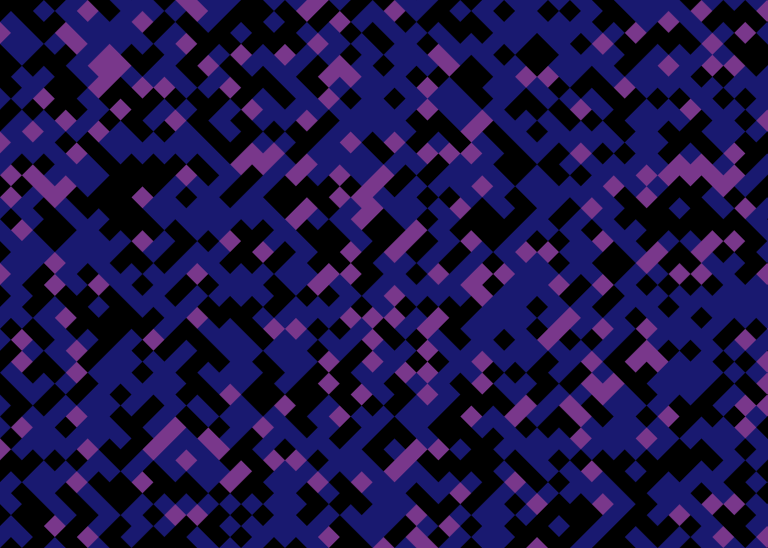
Reproduce this pattern procedurally as a Shadertoy shader.

```glsl
#define DIAMONDS_PER_HEIGHT 25.0
#define BLUE_SHARE 0.455
#define PURPLE_SHARE 0.135
#define EDGE_PIXELS 1.1
#define BLACK vec3(0.0)
#define BLUE vec3(0.098, 0.098, 0.439)
#define PURPLE vec3(0.475, 0.216, 0.545)
#define SEED 71u

// Integer hash of a cell, from 0 to 1
float hashCell(ivec2 cell) {
    uvec2 q = uvec2(cell + 4096);
    uint h = q.x * 1597334677u ^ q.y * 3812015801u ^ SEED * 2654435769u;
    h = (h ^ (h >> 16)) * 2146121005u;
    h = (h ^ (h >> 15)) * 2221713035u;
    h ^= h >> 16;
    return float(h >> 8) / 16777216.0;
}

// Each cell independently draws one of the three colours
vec3 cellColor(ivec2 cell) {
    float pick = hashCell(cell);
    if (pick < PURPLE_SHARE) return PURPLE;
    return pick < PURPLE_SHARE + BLUE_SHARE ? BLUE : BLACK;
}

void mainImage(out vec4 fragColor, in vec2 fragCoord) {
    // Square grid turned by 45 degrees; a diamond is one unit wide
    float scale = DIAMONDS_PER_HEIGHT / iResolution.y;
    vec2 uv = fragCoord * scale;
    vec2 grid = vec2(uv.x + uv.y, uv.x - uv.y) - 0.5;

    // Blend the four nearest cells across a thin edge
    ivec2 cell = ivec2(floor(grid));
    float edgeWidth = EDGE_PIXELS * sqrt(2.0) * scale;
    vec2 blend = clamp((fract(grid) - 0.5) / edgeWidth + 0.5, 0.0, 1.0);
    vec3 near = mix(cellColor(cell), cellColor(cell + ivec2(1, 0)), blend.x);
    vec3 far = mix(cellColor(cell + ivec2(0, 1)), cellColor(cell + ivec2(1, 1)), blend.x);

    fragColor = vec4(mix(near, far, blend.y), 1.0);
}
```
